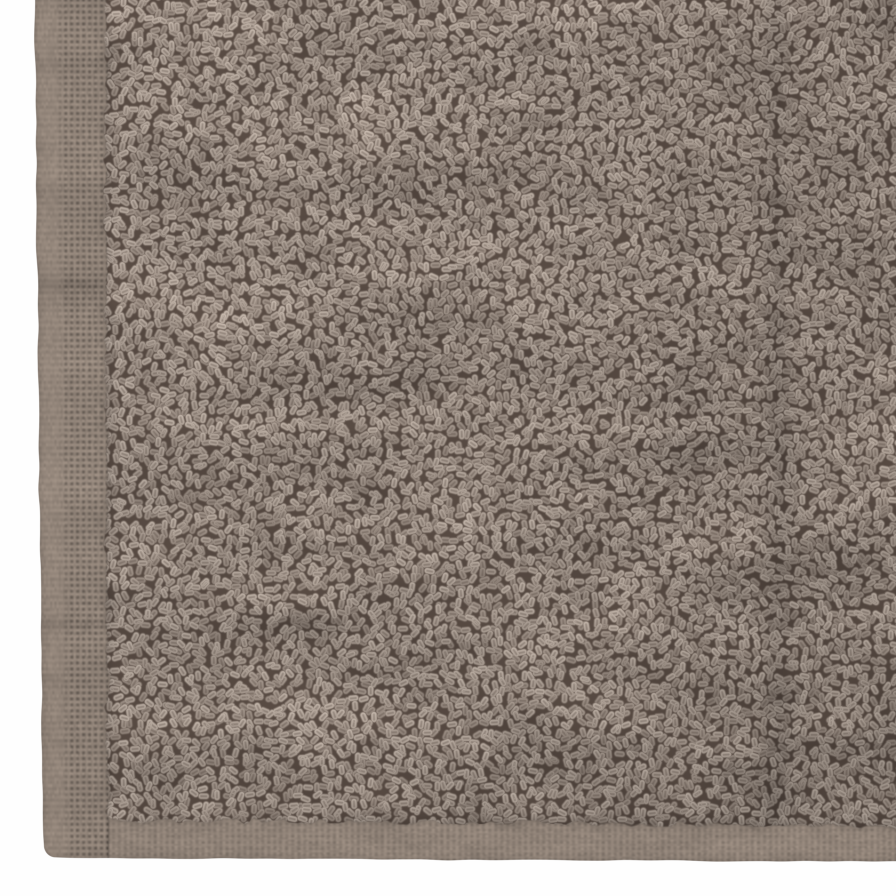
Give the GLSL for this texture, as a WebGL 2 fragment shader.

```glsl
#version 300 es
precision highp float;
// Corner of a terry towel on white: looped pile framed by two woven hems.
// The pile is a jittered grid of capsule-shaped yarn loops, the highest on top;
// broad noise and soft blots shade the folds, cosine threads weave the hems.
uniform vec2 u_resolution;
out vec4 fragColor;

const vec3 PAPER = vec3(0.995);
const vec3 YARN_GAP = vec3(0.335, 0.285, 0.255);
const vec3 YARN_TIP = vec3(0.700, 0.650, 0.608);
const vec3 HEM_COLOR = vec3(0.590, 0.535, 0.490);
const float PILE_DENSITY = 112.0;
const float LOOP_HALF_LENGTH = 0.30;
const float LOOP_RADIUS = 0.24;
const float THREADS = 150.0;
const float CORNER_RADIUS = 0.012;
const float TAU = 6.28319;

// Soft shaded folds: centre xy, half size zw
const int FOLD_COUNT = 8;
const vec4 FOLDS[FOLD_COUNT] = vec4[](
  vec4(0.73, 0.485, 0.13, 0.022), vec4(0.82, 0.135, 0.26, 0.045),
  vec4(0.28, 0.300, 0.14, 0.018), vec4(0.93, 0.365, 0.16, 0.035),
  vec4(0.97, 0.960, 0.09, 0.050), vec4(0.32, 0.790, 0.13, 0.018),
  vec4(0.20, 0.130, 0.12, 0.035), vec4(0.40, 0.570, 0.10, 0.020));

vec3 hash3(vec2 p) {
  vec3 q = fract(p.xyx * vec3(0.1031, 0.1030, 0.0973));
  q += dot(q, q.yxz + 33.33);
  return fract((q.xxy + q.yzz) * q.zyx);
}

float noise(vec2 p) {
  vec2 c = floor(p), f = fract(p);
  f = f * f * (3.0 - 2.0 * f);
  return mix(mix(hash3(c).x, hash3(c + vec2(1, 0)).x, f.x),
             mix(hash3(c + vec2(0, 1)).x, hash3(c + vec2(1, 1)).x, f.x), f.y);
}

// Height of the tallest yarn loop at p, 0 in the gaps to 1 on the tips
float pile(vec2 p) {
  vec2 g = p * PILE_DENSITY, cell = floor(g);
  float top = 0.0;
  for (int j = -1; j <= 1; j++)
  for (int i = -1; i <= 1; i++) {
    vec2 c = cell + vec2(i, j);
    vec3 rnd = hash3(c + 17.0);
    float lean = TAU * noise(c * 0.23) + 2.4 * (rnd.z - 0.5);
    vec2 q = g - c - 0.1 - 0.8 * rnd.xy;
    float light = 0.16 * q.y;
    q = mat2(cos(lean), -sin(lean), sin(lean), cos(lean)) * q;
    q.x -= clamp(q.x, -LOOP_HALF_LENGTH, LOOP_HALF_LENGTH);
    float d = length(q);
    float body = 1.0 - smoothstep(LOOP_RADIUS, 0.56, d);
    float strand = 1.0 - smoothstep(0.02, 0.24, abs(d - LOOP_RADIUS));
    float rank = 0.62 + 0.38 * hash3(c + 91.0).x;
    top = max(top, body * (rank * (0.66 + 0.34 * strand) + light));
  }
  return top;
}

// Broad brightness of the cloth
float foldShade(vec2 p) {
  float shade = 1.0 + 0.11 * (noise(p * vec2(5.0, 15.0)) - 0.5)
                    + 0.12 * (noise(p * vec2(17.0, 36.0) + 8.0) - 0.5);
  for (int i = 0; i < FOLD_COUNT; i++) {
    vec2 q = (p - FOLDS[i].xy) / FOLDS[i].zw;
    shade -= 0.085 * exp(-dot(q, q));
  }
  float crease = (p.x - 0.868 + 0.012 * (noise(p.yy * 9.0) - 0.5)) / 0.017;
  shade -= 0.09 * exp(-crease * crease) * (0.4 + noise(p.yy * 12.0));
  return shade + 0.05 * (p.y - 0.5) - 0.03 * smoothstep(0.4, 1.0, p.x);
}

// Fine woven threads; openness deepens the pinholes between them
float weave(vec2 p, float openness) {
  vec2 t = 0.5 + 0.5 * cos(TAU * THREADS * p);
  float fibre = noise(p * vec2(420.0, 260.0)) - 0.5;
  return 1.0 + 0.10 * fibre - 0.05 * t.y - openness * t.x * t.y;
}

vec3 towel(vec2 p, float pixel) {
  // Slightly skewed, wavy outline with a rounded corner
  float left = mix(0.049, 0.038, p.y) + 0.003 * (noise(p.yy * 22.0) - 0.5);
  float bottom = mix(0.043, 0.038, p.x) + 0.002 * (noise(p.xx * 20.0) - 0.5);
  vec2 inset = p - vec2(left, bottom);
  vec2 k = CORNER_RADIUS - inset;
  float edge = CORNER_RADIUS - length(max(k, 0.0)) - min(max(k.x, k.y), 0.0);

  // Pile between the ragged inner seams
  float ragged = 0.007 * (noise(p * 95.0) - 0.5);
  float fromSide = p.x - mix(0.121, 0.117, p.y) - ragged;
  float fromBase = p.y - mix(0.086, 0.078, p.x) - ragged;
  float inside = min(fromSide, fromBase);
  vec3 terry = mix(YARN_GAP, YARN_TIP, pile(p)) * foldShade(p);
  terry *= 1.0 - 0.13 * exp(-max(inside, 0.0) / 0.006);

  // Side hem: open weave near the seam, with a few cross creases
  float open = smoothstep(0.020, 0.034, inset.x);
  float side = weave(p, 0.23 * open);
  float pucker = noise(vec2(p.y * 42.0, p.x * 8.0));
  side *= 0.95 + 0.09 * pucker;
  vec2 creases = (p.yy - vec2(0.682, 0.303)) / 0.007;
  side -= 0.08 * dot(exp(-creases * creases), vec2(1.0));

  // Base hem: flat threads running along the edge
  float base = weave(p.yx, 0.07) * (0.99 + 0.07 * (noise(p * vec2(26.0, 90.0)) - 0.5));
  float isSide = 1.0 - smoothstep(-pixel, pixel, p.x - 0.121);
  float hem = mix(base, side, isSide);
  float joint = (p.x - 0.121) / 0.0018;
  hem -= 0.16 * exp(-joint * joint) * (1.0 - smoothstep(0.08, 0.09, p.y));
  hem -= 0.12 * exp(-abs(inside) / 0.003);
  hem *= 1.0 - 0.13 * exp(-max(edge, 0.0) / 0.003);

  vec3 cloth = mix(HEM_COLOR * hem, terry, smoothstep(-0.0015, 0.0015, inside));
  return mix(PAPER, cloth, smoothstep(-pixel, pixel, edge));
}

void main() {
  float pixel = 0.6 / min(u_resolution.x, u_resolution.y);
  vec3 sum = vec3(0.0);
  // Four samples per pixel keep the yarn smooth
  for (int s = 0; s < 4; s++) {
    vec2 offset = vec2(s & 1, s >> 1) * 0.5 - 0.25;
    sum += towel((gl_FragCoord.xy + offset) / u_resolution, pixel);
  }
  fragColor = vec4(sum * 0.25, 1.0);
}
```
